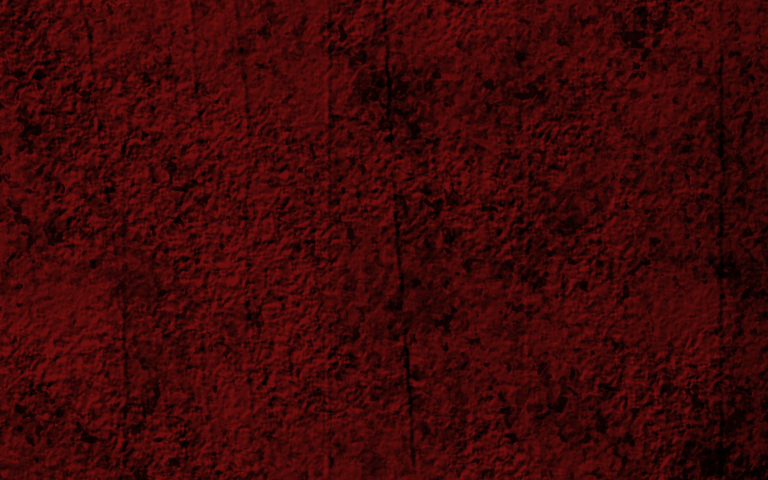
Reproduce this texture procedurally as a Shadertoy shader.

```glsl
const vec3 RED_TINT = vec3(1.0, 0.118, 0.118);
const float BASE_LEVEL = 0.318;
const int SEAM_COUNT = 8;

// x at the top, drift towards the bottom, ridge gain, groove depth
const vec4 SEAMS[SEAM_COUNT] = vec4[](
    vec4(0.165, 0.10, 0.06, 0.12),
    vec4(0.245, 0.01, 0.05, 0.04),
    vec4(0.385, 0.06, 0.06, 0.08),
    vec4(0.485, 0.05, 0.03, 0.11),
    vec4(0.680, 0.00, 0.09, 0.11),
    vec4(0.790, 0.06, 0.03, 0.19),
    vec4(1.095, 0.00, 0.05, 0.04),
    vec4(1.495, 0.00, 0.00, 0.15));

float hash(vec2 cell) {
    vec3 q = fract(cell.xyx * 0.1031);
    q += dot(q, q.yzx + 33.33);
    return fract((q.x + q.y) * q.z);
}

float valueNoise(vec2 p) {
    vec2 cell = floor(p);
    vec2 f = fract(p);
    f = f * f * (3.0 - 2.0 * f);
    float low = mix(hash(cell), hash(cell + vec2(1, 0)), f.x);
    float high = mix(hash(cell + vec2(0, 1)), hash(cell + vec2(1, 1)), f.x);
    return mix(low, high, f.y);
}

float fbm(vec2 p, int octaves) {
    float sum = 0.0;
    float total = 0.0;
    float amplitude = 0.5;
    for (int i = 0; i < octaves; i++) {
        sum += amplitude * valueNoise(p);
        total += amplitude;
        amplitude *= 0.58;
        p = mat2(1.6, 1.2, -1.2, 1.6) * p + 17.3;
    }
    return sum / total;
}

// Rough plaster lit from the upper left
float emboss(vec2 p, float scale, vec2 lightStep) {
    return fbm((p + lightStep) * scale, 2) - fbm((p - lightStep) * scale, 2);
}

// A lit ridge with a dark groove along its right side
float seamProfile(float across, float width, float ridge, float groove) {
    float lit = across / width;
    float dark = lit - 1.7;
    return ridge * exp(-lit * lit) - groove * exp(-dark * dark);
}

float verticalSeams(vec2 p) {
    float sum = 0.0;
    for (int i = 0; i < SEAM_COUNT; i++) {
        vec4 seam = SEAMS[i];
        float seed = float(i) * 7.7;
        float bend = 0.035 * (valueNoise(vec2(seed, p.y * 4.0)) - 0.5);
        float jitter = 0.010 * (valueNoise(vec2(seed, p.y * 35.0)) - 0.5);
        float wobble = (bend + jitter) * smoothstep(0.0, 0.06, abs(seam.y));
        float center = seam.x + seam.y * (1.0 - p.y) + wobble;
        float wear = smoothstep(0.1, 0.5, fbm(vec2(seed + p.x * 25.0, p.y * 14.0), 2));
        sum += wear * seamProfile(p.x - center, 0.0045, seam.z, seam.w);
    }
    return sum;
}

// Sloping crack through the upper middle
float slopingCrack(vec2 p) {
    float path = 0.76 - 0.24 * (p.x - 0.69) + 0.03 * (valueNoise(p.xx * 16.0) - 0.5);
    float span = smoothstep(0.64, 0.72, p.x) * smoothstep(1.18, 1.0, p.x);
    return span * seamProfile(path - p.y, 0.005, 0.04, 0.09);
}

void mainImage(out vec4 fragColor, in vec2 fragCoord) {
    vec2 p = fragCoord / iResolution.y;
    vec2 warped = p + 0.008 * vec2(valueNoise(p * 40.0), valueNoise(p * 40.0 + 40.0));

    // Broad stains and the shaded right side
    float patches = fbm(p * 6.0 + 3.1, 4);
    float rightSide = smoothstep(0.85, 1.6, p.x);
    float lowerRight = rightSide * smoothstep(1.0, 0.6, p.y);
    float level = BASE_LEVEL + 0.05 * (0.5 - patches);
    level -= 0.050 * lowerRight + 0.015 * smoothstep(0.3, 0.8, p.x);
    level -= 0.05 * smoothstep(1.45, 1.6, p.x);
    level += 0.05 * (valueNoise(vec2(p.x * 60.0, p.y * 3.0)) - 0.5);

    // Small worn flecks gather inside the stains
    float flecks = fbm(warped * vec2(72.0, 58.0), 3) + 0.55 * (patches - 0.5);
    level -= 0.105 * smoothstep(0.49, 0.64, flecks);

    // Fine relief, strongest where the plaster is rough
    float roughness = mix(0.30, 0.60, smoothstep(0.35, 0.65, fbm(p * 5.0 + 9.0, 2)));
    level += roughness * emboss(warped, 85.0, vec2(-0.0016, 0.0020));
    level += verticalSeams(p) + slopingCrack(p);

    // Small black pits, larger near the upper right corner
    float corner = smoothstep(0.32, 0.0, distance(p, vec2(1.42, 1.0)));
    float pits = fbm(warped * 46.0 + 61.0, 3) + 0.11 * corner + 0.04 * lowerRight;
    level *= 1.0 - 0.7 * smoothstep(0.66, 0.80, pits + 0.35 * (patches - 0.5));

    fragColor = vec4(RED_TINT * clamp(level, 0.02, 0.43), 1.0);
}
```
